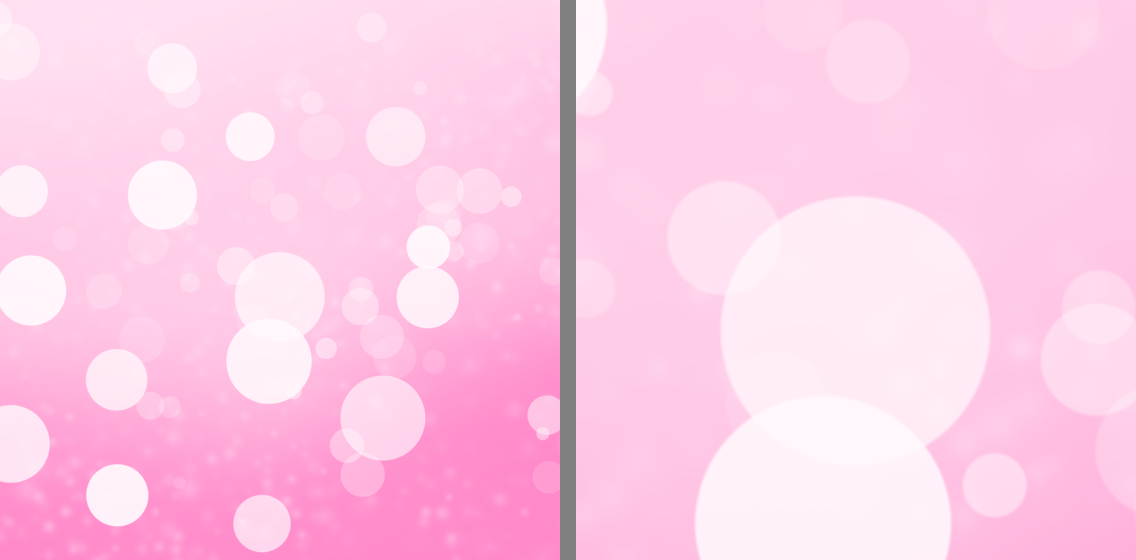
Left: the whole. Right: its middle third, enlarged.
Reproduce this background procedurally as a Shadertoy shader.

```glsl
// Pink bokeh: pale discs and blurred glitter over a soft light-to-rose gradient.

const vec3 PALE = vec3(1.0, 0.875, 0.945);
const vec3 BLUSH = vec3(1.0, 0.765, 0.89);
const vec3 ROSE = vec3(1.0, 0.535, 0.79);
const vec3 GLITTER = vec3(1.0, 0.91, 0.965);
const vec3 DISC = vec3(1.0, 0.975, 0.99);

const int LARGE_COUNT = 15;
const int SMALL_COUNT = 50;
const vec2 LARGE_RADIUS = vec2(0.042, 0.083);
const vec2 SMALL_RADIUS = vec2(0.011, 0.043);
const float EDGE = 0.0015;         // half width of a disc edge
const float GLITTER_CELL = 0.034;
const float GLITTER_STRENGTH = 0.42;

vec3 hash3(vec2 p) {
    vec3 q = fract(vec3(p.xyx) * vec3(0.1031, 0.1030, 0.0973));
    q += dot(q, q.yxz + 33.33);
    return fract((q.xxy + q.yzz) * q.zyx);
}

float valueNoise(vec2 p) {
    vec2 i = floor(p), f = fract(p);
    f = f * f * (3.0 - 2.0 * f);
    float low = mix(hash3(i).x, hash3(i + vec2(1, 0)).x, f.x);
    float high = mix(hash3(i + vec2(0, 1)).x, hash3(i + vec2(1, 1)).x, f.x);
    return mix(low, high, f.y);
}

vec3 backdrop(vec2 p) {
    // Depth grows downwards and towards the right side.
    float depth = 1.0 - p.y + 0.22 * p.x * p.x;
    depth += 0.07 * (valueNoise(p * 4.0 + 7.0) - 0.5);
    vec3 col = mix(PALE, BLUSH, smoothstep(0.0, 0.55, depth));
    col = mix(col, ROSE, smoothstep(0.5, 1.0, depth));
    vec2 c = p - vec2(0.45, 0.5);
    return mix(col, PALE, 0.38 * exp(-9.0 * dot(c, c)));
}

// Blurred dots on a jittered grid, gathered into loose clusters.
float glitter(vec2 p, float cell, float seed) {
    vec2 id = floor(p / cell);
    float sum = 0.0;
    for (int y = -1; y <= 1; y++)
    for (int x = -1; x <= 1; x++) {
        vec2 n = id + vec2(x, y);
        vec3 h = hash3(n + seed);
        vec2 d = p - (n + h.xy) * cell;
        float r = cell * mix(0.18, 0.36, h.z);
        float level = hash3(n + seed + 57.0).x;
        sum += level * level * exp(-dot(d, d) / (r * r));
    }
    return sum * smoothstep(0.15, 0.75, valueNoise(p * 9.0 + seed));
}

vec3 addDisc(vec3 col, vec2 p, vec2 centre, float radius, float alpha) {
    float d = length(p - centre) - radius;
    return mix(col, DISC, alpha * (1.0 - smoothstep(-EDGE, EDGE, d)));
}

void mainImage(out vec4 fragColor, in vec2 fragCoord) {
    vec2 p = fragCoord / iResolution.y;
    float aspect = iResolution.x / iResolution.y;
    vec3 col = backdrop(p);

    // Out-of-focus glitter at two scales
    float sparkle = glitter(p, GLITTER_CELL, 11.0)
                  + 0.7 * glitter(p, GLITTER_CELL * 1.6, 83.0);
    col = mix(col, GLITTER, GLITTER_STRENGTH * min(sparkle, 1.4));

    // Small faint discs, denser around the middle
    for (int i = 0; i < SMALL_COUNT; i++) {
        vec3 a = hash3(vec2(float(i), 19.0));
        vec3 b = hash3(vec2(float(i), 43.0));
        vec2 centre = vec2(0.48 * aspect, 0.56) + (a.xy + b.xy - 1.0) * vec2(0.58 * aspect, 0.44);
        float radius = mix(SMALL_RADIUS.x, SMALL_RADIUS.y, a.z);
        float alpha = mix(0.14, 0.58, b.z * b.z) + 0.35 * step(0.93, b.z);
        col = addDisc(col, p, centre, radius, alpha);
    }

    // Large discs, evenly spread by a low-discrepancy sequence
    for (int i = 0; i < LARGE_COUNT; i++) {
        vec3 h = hash3(vec2(float(i), 71.0));
        vec2 centre = fract(0.5 + float(i) * vec2(0.7549, 0.5698));
        centre = (centre + (h.xy - 0.5) * 0.1) * vec2(0.92 * aspect, 1.0);
        float k = fract(float(i) * 0.618 + 0.3);
        float radius = mix(LARGE_RADIUS.x, LARGE_RADIUS.y, h.z);
        col = addDisc(col, p, centre, radius, mix(0.42, 0.95, sqrt(k)));
    }

    fragColor = vec4(col, 1.0);
}
```
